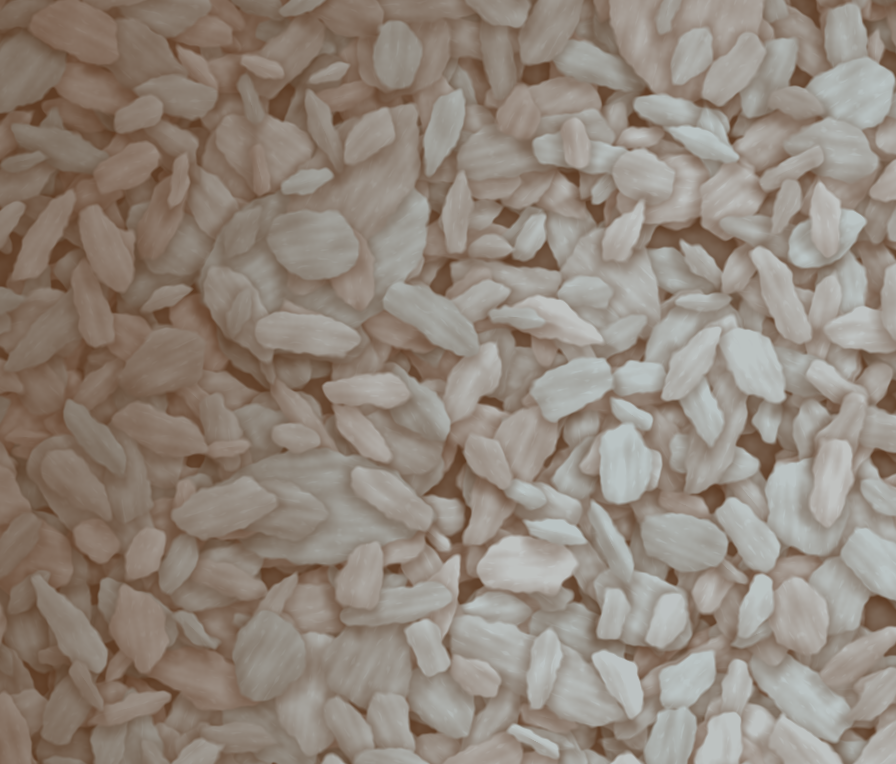
This texture is drawn by a WebGL 1 fragment shader. Its source:

```glsl
precision highp float;
// A heap of pale, milky crystal chips with brown shadows in the gaps.
uniform vec2 u_resolution;

#define CELL 0.098        // grid step of the common chips
#define LAYERS 8          // depth of the heap
#define BIG_LAYER 5.0     // layer that carries the large chunks
#define BIG_SCALE 2.0
#define SHADOW 0.38       // darkness cast on chips below
#define FIBRE 0.13        // strength of the lengthwise streaks
#define BEVEL 0.13        // contrast of the edges
#define SOFTNESS 0.0026   // half width of the chip outlines
#define SHADE_COLOR vec3(0.41, 0.30, 0.22)
#define LIGHT_COLOR vec3(0.71, 0.72, 0.71)
#define PINK_TINT vec3(0.026, -0.006, -0.014)

float hash(vec2 p) {
  p = fract(p * vec2(0.1031, 0.1137));
  p += dot(p, p.yx + 33.33);
  return fract((p.x + p.y) * p.x * 47.13);
}

vec2 hash2(vec2 p) {
  return vec2(hash(p + 3.7), hash(p + 51.3));
}

mat2 rotation(float a) {
  float c = cos(a), s = sin(a);
  return mat2(c, s, -s, c);
}

float corner(vec2 cell, vec2 offset) {
  float a = 6.2832 * hash(cell + 107.0);
  return dot(vec2(cos(a), sin(a)), offset);
}

float gradientNoise(vec2 p) {
  vec2 i = floor(p), f = fract(p);
  vec2 u = f * f * f * (f * (f * 6.0 - 15.0) + 10.0);
  vec2 e = vec2(1.0, 0.0);
  return mix(mix(corner(i, f), corner(i + e, f - e), u.x),
             mix(corner(i + e.yx, f - e.yx), corner(i + 1.0, f - 1.0), u.x), u.y);
}

float smoothMax(float a, float b, float k) {
  float h = max(k - abs(a - b), 0.0) / k;
  return max(a, b) + h * h * k * 0.25;
}

// Blunt irregular shard: six uneven sides around an ellipse, tips cut by a circle.
// The normal is blended from the sides, so bevels turn softly.
float shardDistance(vec2 q, vec2 size, vec2 seed, out vec2 normal) {
  float d = length(q) - 1.02 * size.x;
  normal = q / size.x * 0.05;
  for (int k = 0; k < 6; k++) {
    float fk = float(k);
    vec2 r = hash2(seed + fk * 7.31);
    float a = (fk + 0.6 * r.x) * 1.0472;
    vec2 dir = vec2(cos(a), sin(a));
    vec2 n = normalize(dir / size);
    float side = dot(n, q - mix(0.7, 1.0, r.y) * dir * size);
    normal += n * exp(min(side, 0.1) * 160.0);
    d = smoothMax(d, side, 0.35 * size.y);
  }
  normal = normalize(normal + 0.0001);
  return d;
}

// Brightness of a chip's surface in its own frame.
float chipSurface(vec2 q, vec2 size, vec2 seed) {
  vec2 r = hash2(seed + 19.0);
  vec2 shift = seed * 3.17;
  float streaks = gradientNoise(q * vec2(16.0, 95.0) + shift);
  float mottle = gradientNoise(q * vec2(24.0, 38.0) + shift + 40.0);
  float flecks = smoothstep(0.2, 0.6, gradientNoise(q * vec2(70.0, 170.0) + shift));
  float ridge = (r.x - 0.5) * size.y + 0.5 * (r.y - 0.5) * q.x;
  float facet = smoothstep(-0.006, 0.006, q.y - ridge) - 0.5;
  return FIBRE * (streaks + 1.4 * mottle) + 0.08 * flecks + 0.16 * (r.y - 0.5) * facet;
}

void main() {
  vec2 uv = gl_FragCoord.xy / u_resolution;
  vec2 p = gl_FragCoord.xy / u_resolution.y;
  float blur = max(1.0 / u_resolution.y, SOFTNESS);
  vec2 toLight = normalize(vec2(0.45, 0.9));
  float ragged = 0.007 * gradientNoise(p * 32.0) + 0.0025 * gradientNoise(p * 90.0);
  float shade = 0.4, tint = 0.5;

  // Paint the heap from the bottom layer upwards.
  for (int l = 0; l < LAYERS; l++) {
    float layer = float(l);
    float big = 1.0 - step(0.5, abs(layer - BIG_LAYER));
    float top = step(BIG_LAYER + 0.5, layer);
    float cell = CELL * mix(1.0 - 0.12 * top, BIG_SCALE, big);
    float keep = mix(mix(0.85, 0.5, top), 0.36, big);
    mat2 turn = rotation(layer * 1.3 + 0.4);
    vec2 g = turn * p / cell + layer * 5.37;
    for (int j = -1; j <= 1; j++) {
      for (int i = -1; i <= 1; i++) {
        vec2 id = floor(g) + vec2(float(i), float(j));
        vec2 seed = id + layer * 23.0 + 200.0;
        if (hash(seed) > keep) continue;
        vec2 r = hash2(seed + 77.0);
        vec2 v = (g - id - 0.25 - 0.5 * hash2(seed)) * cell;
        float len = cell * mix(0.38, 0.95, r.x);
        if (length(v) > len * 1.05 + 0.03) continue;
        mat2 spin = rotation(6.2832 * hash(seed + 31.0));
        vec2 size = len * vec2(1.0, mix(0.32, 0.78, r.y * r.y));
        vec2 q = spin * v, n;
        float d = shardDistance(q, size, seed, n) + ragged;
        float facing = dot(n * (spin * turn), toLight);
        shade *= 1.0 - SHADOW * (1.0 - smoothstep(-0.008, 0.02, d + 0.006 * facing));
        float rim = smoothstep(-0.022, 0.0, d);
        float body = 0.77 + 0.24 * hash(seed + 11.0) + 0.015 * layer
                   + chipSurface(q, size, seed) + BEVEL * rim * (facing - 0.25);
        float cover = 1.0 - smoothstep(-blur, blur, d);
        shade = mix(shade, body, cover);
        tint = mix(tint, hash(seed + 63.0), cover);
      }
    }
  }

  // Light falls off to the left and towards the top.
  float light = mix(0.35, 0.97, smoothstep(-0.05, 0.75, uv.x + 0.12 * (0.5 - uv.y)));
  light -= 0.22 * smoothstep(0.65, 1.05, uv.y) * smoothstep(0.1, 0.6, uv.x);
  float tone = shade * (light + 0.25) - 0.25 + 0.02 * gradientNoise(p * 150.0);
  vec3 color = mix(SHADE_COLOR, LIGHT_COLOR, clamp(tone, -0.15, 1.1));
  gl_FragColor = vec4(color + PINK_TINT * (tint - 0.5), 1.0);
}
```
